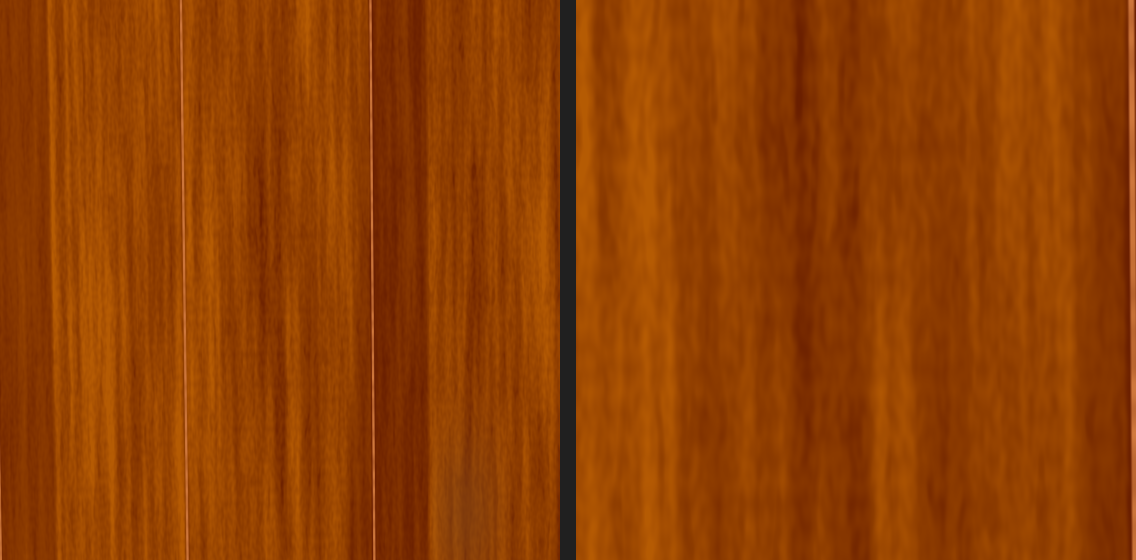
Left, the full canvas; right, a detail of the centre.
Give the GLSL for this texture, as a WebGL 1 fragment shader.

```glsl
precision highp float;
// Three upright boards of varnished red-brown wood, parted by thin pale seams that lean slightly.
// Stretched gradient noise makes the grain; darker sapwood strips, pores
// and a dull patch vary the boards.
uniform vec2 u_resolution;

vec2 gradient(vec2 cell) {
  float angle = 6.2832 * fract(sin(dot(cell, vec2(127.1, 311.7))) * 43758.55);
  return vec2(cos(angle), sin(angle));
}

float gradientNoise(vec2 p) {
  vec2 i = floor(p), f = fract(p);
  vec2 w = f * f * f * (f * (f * 6.0 - 15.0) + 10.0);
  float low = mix(dot(gradient(i), f),
                  dot(gradient(i + vec2(1, 0)), f - vec2(1, 0)), w.x);
  float high = mix(dot(gradient(i + vec2(0, 1)), f - vec2(0, 1)),
                   dot(gradient(i + vec2(1, 1)), f - vec2(1, 1)), w.x);
  return mix(low, high, w.y);
}

// Horizontal place of a board's left seam at height y
float seamX(float board, float y) {
  return 0.0015 + 0.3335 * board - (0.017 - 0.005 * board) * y;
}

// Grain brightness, from broad bands down to fine fibres and a faint mottle
float grain(vec2 p) {
  p.x += 0.003 * gradientNoise(p * vec2(4.0, 2.0));
  float tone = 0.20 * gradientNoise(p * vec2(10.0, 1.1));
  tone += 0.36 * gradientNoise(p * vec2(36.0, 1.3) + 17.0);
  tone += 0.34 * gradientNoise(p * vec2(72.0, 2.4) + 41.0);
  tone += 0.20 * gradientNoise(p * vec2(140.0, 8.0) + 73.0);
  tone += 0.16 * gradientNoise(p * vec2(210.0, 75.0) + 29.0);
  float pores = smoothstep(0.15, 0.5, gradientNoise(p * vec2(120.0, 18.0) + 95.0));
  return tone - 0.13 * pores;
}

void main() {
  vec2 uv = gl_FragCoord.xy / u_resolution;
  float pixel = 1.0 / u_resolution.x;

  // Find the board and the nearest seam, keeping the side it lies on
  float board = -1.0, seamOffset = 1.0;
  for (int k = 0; k < 3; k++) {
    float offset = uv.x - seamX(float(k), uv.y);
    board += step(0.0, offset);
    if (abs(offset) < abs(seamOffset)) seamOffset = offset;
  }
  board = max(board, 0.0);
  float left = uv.x - seamX(board, uv.y);
  float right = seamX(board + 1.0, uv.y) - uv.x;

  // Dark strip on the left of the outer boards, on the right of the middle one
  float outer = 1.0 - mod(board, 2.0);
  float edge = left - 0.099 - 0.002 * gradientNoise(vec2(board * 9.0 + 0.5, uv.y * 4.0));
  float leftStrip = outer * (1.0 - smoothstep(-0.004, 0.004, edge));
  float shade = 0.014 + 0.036 * (1.0 - uv.y);
  float rightStrip = (1.0 - outer) * (1.0 - smoothstep(shade - 0.012, shade + 0.008, right));
  float strip = max(leftStrip, rightStrip * mix(1.1, 0.5, uv.y));

  // Brightness of the wood
  float figure = grain(vec2(left + board * 3.7, uv.y));
  float tone = 0.69 - 0.05 * board + figure * mix(1.0, 0.6, strip);
  tone -= strip * (0.31 + 0.02 * board);
  tone += 0.08 * outer * smoothstep(0.0, 0.004, edge) * (1.0 - smoothstep(0.004, 0.016, edge));
  vec2 heart = (uv - vec2(0.47, 0.72)) / vec2(0.06, 0.30);
  tone -= 0.10 * exp(-dot(heart, heart));
  tone -= 0.16 * smoothstep(0.94, 0.98, uv.x) * (1.0 - smoothstep(0.1, 0.4, uv.y));
  // Narrow groove shadow, deeper on the left of each seam
  float groove = 1.0 - smoothstep(0.0015, 0.0065, abs(seamOffset));
  tone -= groove * mix(0.32, 0.16, step(0.0, seamOffset));
  tone = clamp(tone, 0.0, 1.0);

  vec3 darkWood = vec3(0.415, 0.12, 0.0);
  vec3 amberWood = vec3(0.55, 0.232, 0.0);
  vec3 goldWood = vec3(0.71, 0.355, 0.012);
  vec3 color = mix(darkWood, amberWood, smoothstep(0.0, 0.5, tone) * 0.5 + min(tone, 0.5));
  color = mix(color, goldWood, max(tone - 0.5, 0.0) * 2.0);

  // Dull, worn varnish low on the last board
  vec2 worn = (uv - vec2(0.83, 0.08)) / vec2(0.06, 0.14);
  float dull = exp(-dot(worn, worn)) * smoothstep(0.0, 0.01, edge) * step(1.5, board);
  color = mix(color, vec3(0.48, 0.25, 0.09), 0.5 * dull);

  // Pale seam with soft sides, uneven along its length
  float wear = 0.92 + 0.3 * gradientNoise(vec2(board * 0.01 + 0.3, uv.y * 60.0));
  float seam = 1.0 - smoothstep(0.0008, 0.0024 + 0.5 * pixel, abs(seamOffset));
  color = mix(color, vec3(0.80, 0.46, 0.23), seam * wear);

  gl_FragColor = vec4(color, 1.0);
}
```
